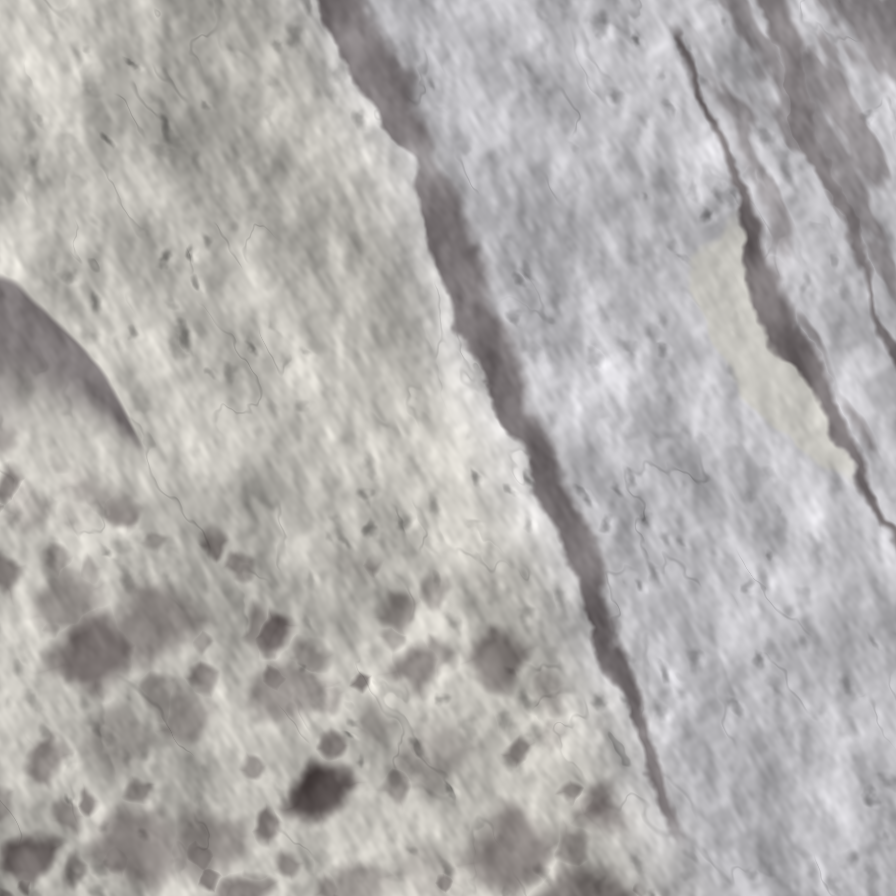
A Shadertoy shader for this texture:

```glsl
// Weathered pale limestone with long diagonal cracks, fine pits and a honeycombed lower corner.

float hash(vec2 p) {
    vec3 q = fract(p.xyx * 0.1031);
    q += dot(q, q.yzx + 33.33);
    return fract((q.x + q.y) * q.z);
}

float noise(vec2 p) {
    vec2 i = floor(p), f = fract(p);
    f = f * f * (3.0 - 2.0 * f);
    return mix(mix(hash(i), hash(i + vec2(1, 0)), f.x),
               mix(hash(i + vec2(0, 1)), hash(i + vec2(1, 1)), f.x), f.y);
}

float fbm(vec2 p) {
    float sum = 0.0, amp = 0.53;
    for (int i = 0; i < 4; i++) {
        sum += amp * noise(p);
        p = p * 2.03 + 17.3;
        amp *= 0.5;
    }
    return sum;
}

float bump(float x) { return exp(-x * x); }

// Axes along and across the grain, which falls to the lower right
vec2 grainAxes(vec2 p) {
    return vec2(dot(p, vec2(0.5, -0.866)), dot(p, vec2(0.866, 0.5))) + 3.0;
}

// Scattered hollows, one candidate per cell; inner sets how soft the walls are
float hollows(vec2 p, float chance, float size, float square, float inner) {
    vec2 cell = floor(p);
    float depth = 0.0;
    for (int y = -1; y <= 1; y++)
    for (int x = -1; x <= 1; x++) {
        vec2 c = cell + vec2(x, y);
        vec2 d = abs(c + 0.2 + 0.6 * vec2(hash(c), hash(c + 41.7)) - p);
        float radius = size * (0.5 + 0.8 * hash(c + 73.1));
        float r = mix(length(d), d.x + d.y, square) / radius;
        float present = step(hash(c + 11.9), chance) * (0.25 + 0.75 * hash(c + 91.3));
        depth = max(depth, present * (1.0 - smoothstep(inner, 1.1, r)));
    }
    return depth;
}

float mainCrackOffset(vec2 p) {
    float t = 1.0 - p.y;
    return p.x - 0.38 - 0.385 * t - 0.025 * sin(3.14 * t)
         - 0.02 * (noise(vec2(p.y * 11.0, 2.0)) - 0.5) - 0.03 * (fbm(p * 24.0) - 0.5);
}

float finePits(vec2 p) {
    vec2 warp = 0.03 * vec2(fbm(p * 30.0), fbm(p * 30.0 + 9.0));
    float cluster = smoothstep(0.2, 0.65, noise(p * 9.0 + 4.0));
    return cluster * hollows(grainAxes(p + warp) * vec2(24, 40), 0.5, 0.42, 0.15, 0.1);
}

float cavities(vec2 p) {
    float zone = 0.52 - 0.36 * p.x - p.y + 0.1 * (noise(p * 7.0) - 0.5);
    zone = smoothstep(-0.02, 0.03, zone) * (1.0 - smoothstep(-0.08, -0.04, mainCrackOffset(p)));
    vec2 q = p + 0.045 * vec2(fbm(p * 16.0), fbm(p * 16.0 + 5.0));
    q = vec2(q.x + 0.25 * q.y, q.y - 0.25 * q.x);
    float large = hollows(q * vec2(8.5, 10.0) + 4.0, 0.8, 0.5, 0.5, 0.45);
    float small = hollows(q * vec2(21, 18) + 30.0, 0.5, 0.48, 0.5, 0.45);
    return zone * max(large, 0.7 * small);
}

// Shadowed groove: crisp on its left wall, softer on its right
float groove(float s, float w) {
    return smoothstep(-w - 0.004, -w + 0.005, s) * (1.0 - smoothstep(w * 0.4, w * 1.2 + 0.004, s));
}

// Bright worn lip just left of a groove
float lip(float s, float w) { return bump((s + w + 0.012) / 0.011); }

void mainImage(out vec4 fragColor, in vec2 fragCoord) {
    vec2 p = fragCoord / iResolution.xy;
    vec2 g = grainAxes(p), toLight = vec2(-0.0075, 0.003);
    float grain = fbm(g * vec2(13, 22));
    float pit = finePits(p), cavity = cavities(p);

    // Surface tone from side light, broad stains and hollows
    float relief = grain - fbm(grainAxes(p + toLight) * vec2(13, 22));
    float pitWall = finePits(p + toLight) - pit;
    float cavityWall = cavities(p + vec2(-0.012, 0.01)) - cavity;
    float tone = 0.712 + 0.62 * relief + 0.33 * (grain - 0.5) + 0.2 * (fbm(p * 4.0) - 0.5);
    tone += 0.08 * pitWall - 0.13 * pit + 0.1 * cavityWall;

    // Short chipped lines along the grain
    float ridge = abs(noise(g * vec2(13, 30) + 2.0 * grain) - 0.5);
    tone -= 0.07 * (1.0 - smoothstep(0.0, 0.07, ridge)) * smoothstep(0.5, 0.7, noise(g * vec2(16, 20) + 40.0));

    // Main crack, choked near the top and tapering downward
    float s1 = mainCrackOffset(p);
    float choke = bump((p.y - 0.82) / 0.022);
    float w1 = mix(0.007, 0.03, smoothstep(0.05, 0.85, p.y)) * (1.0 - 0.65 * choke);
    float open1 = smoothstep(0.04, 0.1, p.y) * (1.0 - 0.4 * choke);
    float shadow = 0.92 * open1 * groove(s1, w1);
    tone += 0.08 * open1 * lip(s1, w1);

    // Curved second crack with a pale flake on its left
    float t = 0.98 - p.y;
    float s2 = p.x - 0.757 - 0.27 * t - 0.25 * t * t - 0.04 * (fbm(p * 20.0) - 0.5);
    float w2 = 0.004 + 0.016 * bump((p.y - 0.64) / 0.11);
    float open2 = smoothstep(0.0, 0.03, t);
    shadow = max(shadow, 0.95 * open2 * groove(s2, w2));
    tone += 0.07 * open2 * lip(s2, w2);
    float swell = bump((p.y - 0.61) / 0.13);
    float edge = s2 + 0.095 * swell + 0.04 * (noise(p * 22.0) - 0.5);
    float flake = smoothstep(-0.006, 0.006, edge) * (1.0 - smoothstep(-0.01, 0.0, s2)) * smoothstep(0.15, 0.4, swell);
    tone = mix(tone, 0.775 + 0.5 * relief, 0.75 * flake);

    // Broken streaks beyond the second crack
    float beyond = smoothstep(0.01, 0.03, s2);
    shadow = max(shadow, 0.6 * beyond * smoothstep(0.53, 0.66, fbm(g * vec2(9, 24) + 8.0)));
    shadow = max(shadow, 0.8 * beyond * groove(s2 - 0.11, 0.022 * noise(vec2(p.y * 9.0, 6.0))));

    // Overhang shadow at the left edge
    float drop = 0.69 - 0.5 * p.x - 4.0 * p.x * p.x - p.y + 0.03 * (grain - 0.5);
    float reach = 0.19 * max(1.0 - p.x / 0.18, 0.02) * (0.6 + 0.8 * grain);
    float ledge = 1.0 - smoothstep(0.14, 0.168, p.x);
    shadow = max(shadow, 0.9 * ledge * smoothstep(-0.004, 0.007, drop) * (1.0 - smoothstep(0.3, 1.0, drop / reach)));
    tone += 0.06 * ledge * bump((drop + 0.014) / 0.012);

    // Warm stone on the left, cool on the right, mauve-grey in the shade
    vec3 tint = mix(vec3(1.015, 1.0, 0.965), vec3(1.0, 0.995, 1.015), smoothstep(-0.12, 0.06, s1));
    tint = mix(tint, vec3(1.01, 1.0, 0.97), flake);
    vec3 color = tint * tone;
    color = mix(color, vec3(0.35, 0.315, 0.315) + 0.3 * (grain - 0.5) + 0.08 * cavityWall, 0.85 * cavity);
    color = mix(color, vec3(0.435, 0.41, 0.415) + 0.35 * (grain - 0.5) + 0.3 * relief, shadow);
    fragColor = vec4(clamp(color, 0.0, 1.0), 1.0);
}
```
